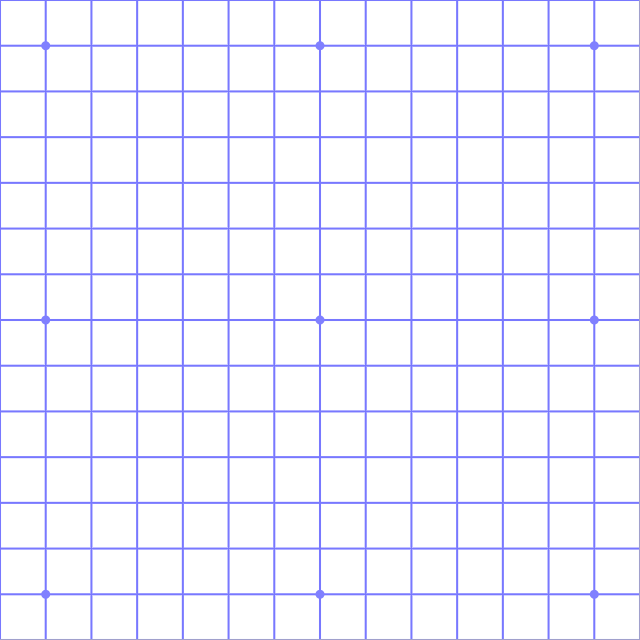
Give the GLSL for this pattern, as a Shadertoy shader.

```glsl
// Blue square grid on white, with a round dot on every sixth crossing.
#define CELLS 14.0
#define DOT_STEP 6.0
#define DOT_OFFSET 1.0
#define LINE_WIDTH 0.0032
#define DOT_RADIUS 0.0070
#define EDGE_WIDTH 0.0013
#define PAPER vec3(1.0)
#define LINE_COLOR vec3(0.47, 0.47, 1.0)
#define DOT_COLOR vec3(0.50, 0.50, 1.0)
#define EDGE_COLOR vec3(0.66, 0.66, 0.76)

// Distance to the nearest multiple of period, per axis.
vec2 repeatDistance(vec2 p, float period) {
    return abs(p - period * round(p / period));
}

// Share of a pixel covered by a shape with signed distance d.
float coverage(float d, float pixel) {
    return clamp(0.5 - d / pixel, 0.0, 1.0);
}

void mainImage(out vec4 fragColor, in vec2 fragCoord) {
    vec2 uv = fragCoord / iResolution.xy;
    float pixel = 1.0 / min(iResolution.x, iResolution.y);
    float cell = 1.0 / CELLS;

    // Grid lines
    vec2 lineDist = repeatDistance(uv, cell);
    float grid = coverage(min(lineDist.x, lineDist.y) - 0.5 * LINE_WIDTH, pixel);
    vec3 color = mix(PAPER, LINE_COLOR, grid);

    // Dots on the coarse lattice
    vec2 dotDist = repeatDistance(uv - DOT_OFFSET * cell, DOT_STEP * cell);
    float dots = coverage(length(dotDist) - DOT_RADIUS, pixel);
    color = mix(color, DOT_COLOR, dots);

    // Grey hairline along the right and bottom edges
    float edgeDist = min(1.0 - uv.x, uv.y);
    color = mix(color, EDGE_COLOR, coverage(edgeDist - EDGE_WIDTH, pixel));

    fragColor = vec4(color, 1.0);
}
```
